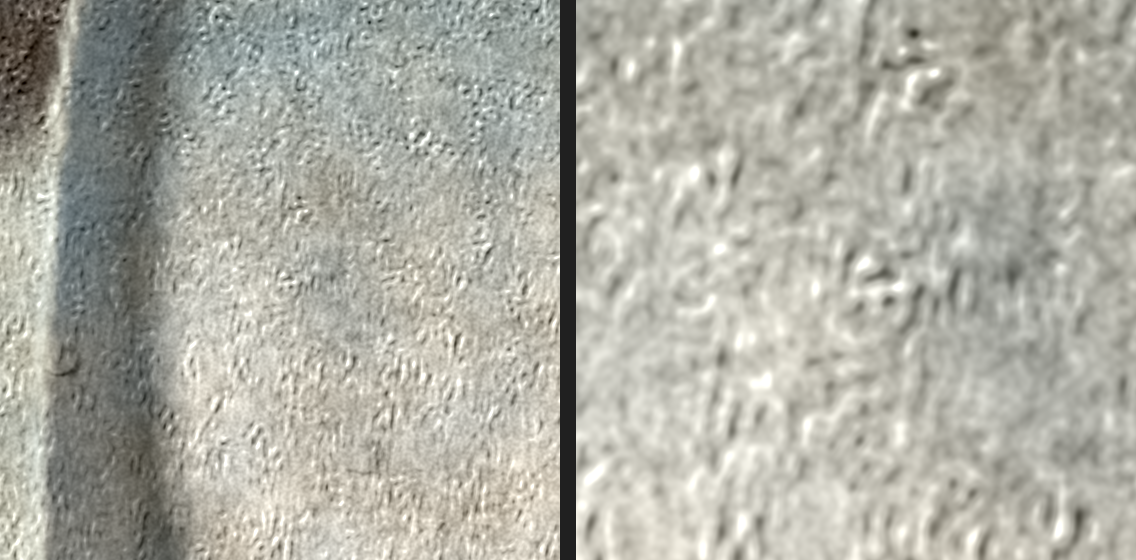
Left: the whole. Right: its middle third, enlarged.
This texture is drawn by a WebGL 1 fragment shader. Its source:

```glsl
precision highp float;
// Weathered metal plate with a shaded groove and a pale worn rim on its left.
// Smooth bands set the base colour; soft mottling and sparse light and dark
// flecks, round or slightly upright by patches, give the pitted surface.

#define GRAIN_FREQ 82.0
#define FINE_FREQ 140.0
#define GRAIN_GAIN 0.13
#define GRAIN_PEAK 0.95
#define FINE_GAIN 0.11
#define MOTTLE_GAIN 0.14
#define FIBRE_GAIN 0.07
#define CLOUD_GAIN 0.13
#define CLUSTER_FREQ 15.0
#define GROOVE_CALM 0.42
#define RIM_WIDTH 0.017
#define PIT_RADIUS 0.029

uniform vec2 u_resolution;

const vec3 PLATE_TOP = vec3(0.58, 0.62, 0.605);
const vec3 PLATE_MID = vec3(0.72, 0.72, 0.68);
const vec3 PLATE_LOW = vec3(0.795, 0.775, 0.725);
const vec3 GROOVE_BLUE = vec3(0.42, 0.46, 0.465);
const vec3 GROOVE_GREY = vec3(0.47, 0.47, 0.445);
const vec3 GROOVE_SHADE = vec3(0.32, 0.325, 0.30);
const vec3 CORNER_BROWN = vec3(0.32, 0.29, 0.26);
const vec3 EDGE_PALE = vec3(0.75, 0.75, 0.69);
const vec3 RIM_LIGHT = vec3(0.85, 0.86, 0.81);

vec2 gradient(vec2 cell) {
  vec3 h = fract(cell.xyx * vec3(0.1031, 0.1030, 0.0973));
  h += dot(h, h.yzx + 33.33);
  float angle = 6.2832 * fract((h.x + h.y) * h.z);
  return vec2(cos(angle), sin(angle));
}

float noise(vec2 p) {
  vec2 i = floor(p), f = fract(p);
  vec2 u = f * f * f * (f * (f * 6.0 - 15.0) + 10.0);
  float a = dot(gradient(i), f);
  float b = dot(gradient(i + vec2(1.0, 0.0)), f - vec2(1.0, 0.0));
  float c = dot(gradient(i + vec2(0.0, 1.0)), f - vec2(0.0, 1.0));
  float d = dot(gradient(i + 1.0), f - 1.0);
  return mix(mix(a, b, u.x), mix(c, d, u.x), u.y);
}

vec2 rotate(vec2 p, float angle) {
  float c = cos(angle), s = sin(angle);
  return vec2(c * p.x - s * p.y, s * p.x + c * p.y);
}

// A fleck with a weaker opposite side, as on a bump lit from one side.
float fleckNoise(vec2 p, vec2 toLight) {
  return noise(p) - 0.55 * noise(p + toLight);
}

float segmentDistance(vec2 p, vec2 a, vec2 b) {
  vec2 ab = b - a;
  return length(p - a - ab * clamp(dot(p - a, ab) / dot(ab, ab), 0.0, 1.0));
}

float bell(float x, float width) {
  return exp(-x * x / (width * width));
}

// Shallow round dents and one slanted scratch.
float dents(vec2 p) {
  float relief = 0.0;
  for (int i = 0; i < 2; i++) {
    float k = float(i);
    vec2 d = p - vec2(0.11 + 0.54 * k, 0.355 - 0.175 * k);
    d += 0.012 * vec2(noise(p * 45.0), noise(p * 45.0 + 9.0));
    float ring = bell(length(d * vec2(0.9, 1.1)) - PIT_RADIUS, 0.006);
    relief += ring * (0.10 * dot(normalize(d + 1e-5), vec2(-0.7, 0.7)) - 0.12);
  }
  vec2 a = vec2(0.35, 0.225), b = vec2(0.435, 0.36);
  vec2 side = vec2(0.007, -0.004);
  relief -= 0.17 * bell(segmentDistance(p, a + side, b + side), 0.004);
  return relief + 0.08 * bell(segmentDistance(p, a, b), 0.005);
}

void main() {
  vec2 p = gl_FragCoord.xy / u_resolution;
  float low = 1.0 - smoothstep(0.25, 0.85, p.y);
  float wobble = 0.012 * noise(p * vec2(22.0, 9.0)) + 0.008 * noise(p * vec2(70.0, 30.0));

  // Band borders
  float fromRim = p.x - (0.06 + 0.04 * p.y + 0.035 * pow(p.y, 4.0)) + wobble;
  float bend = p.y - 0.52;
  float wall = 0.262 + 0.2 * bend * bend + wobble * 1.5;
  float inGroove = smoothstep(0.0, 0.035, fromRim) * (1.0 - smoothstep(wall - 0.025, wall + 0.085, p.x));

  // Base colours
  vec3 plate = mix(PLATE_LOW, PLATE_MID, smoothstep(0.15, 0.65, p.y));
  plate = mix(plate, PLATE_TOP, smoothstep(0.6, 0.97, p.y));
  plate += 0.045 * smoothstep(0.85, 1.0, p.x) * vec3(1.2, 1.0, 0.8);
  vec3 groove = mix(GROOVE_GREY, GROOVE_BLUE, smoothstep(0.3, 0.6, p.y));
  groove = mix(groove, GROOVE_SHADE, 0.75 * bell(p.x - wall + 0.015, 0.055));
  groove = mix(groove, GROOVE_SHADE, 0.35 * smoothstep(0.75, 1.0, p.y));
  float corner = smoothstep(0.68, 0.9, p.y + 0.5 * wobble - 0.6 * p.x + 0.06);
  vec3 outer = mix(EDGE_PALE, CORNER_BROWN, corner);
  vec3 color = mix(outer, plate, smoothstep(0.0, 0.03, fromRim));
  color = mix(color, groove, inGroove);
  float rim = bell(fromRim + 0.004, RIM_WIDTH) * (0.85 + 0.5 * noise(p * vec2(60.0, 12.0)));
  color = mix(color, RIM_LIGHT, clamp(rim, 0.0, 1.0));

  // Flecks: mostly round near the top, more upright near the bottom
  vec2 turned = rotate(p, 0.6);
  vec2 leaned = rotate(p, 0.1);
  float roundFleck = fleckNoise(turned * GRAIN_FREQ, vec2(0.42, -0.1));
  float longFleck = fleckNoise(leaned * GRAIN_FREQ * vec2(1.1, 0.62) + 31.0, vec2(0.42, -0.18));
  float upright = smoothstep(0.25, 0.75, 0.32 + 0.35 * low + 0.9 * noise(p * 17.0 + 7.0));
  float fleck = mix(roundFleck, longFleck, upright);
  float cluster = clamp(0.9 + 1.7 * noise(p * CLUSTER_FREQ * vec2(1.2, 0.85)), 0.3, 1.6);
  float relief = fleck * (GRAIN_GAIN + GRAIN_PEAK * abs(fleck)) * cluster;
  relief += FINE_GAIN * noise(rotate(p, 0.9) * FINE_FREQ + 5.0);
  relief += MOTTLE_GAIN * noise(leaned * vec2(48.0, 36.0) + 13.0);
  relief += FIBRE_GAIN * (0.1 + 0.9 * low) * noise(p * vec2(66.0, 12.0));
  relief *= 1.0 - GROOVE_CALM * inGroove - 0.45 * clamp(rim, 0.0, 1.0);
  relief += CLOUD_GAIN * (noise(p * 4.0 + 3.0) + 0.7 * noise(turned * 13.0)) * (1.0 - 0.6 * inGroove);
  relief += dents(p);

  // Slight warm and cool drift
  vec3 tint = vec3(1.0, 0.1, -0.9) * 0.03 * noise(p * 6.0 + 40.0);
  gl_FragColor = vec4(clamp(color + relief + tint, 0.0, 1.0), 1.0);
}
```
